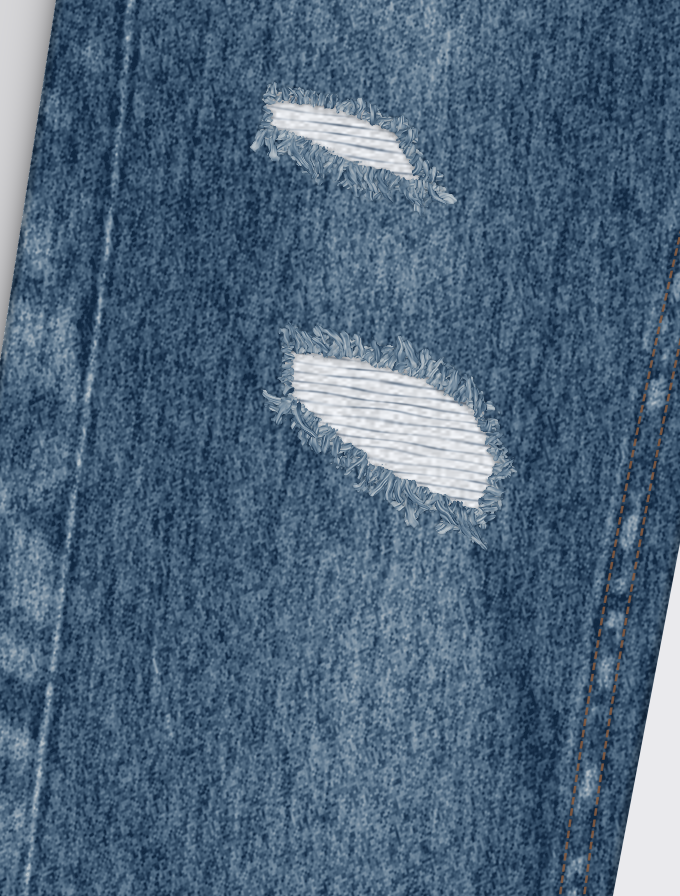
Reproduce this texture procedurally as a Shadertoy shader.

```glsl
// Faded blue denim trouser leg with two frayed rips, a side seam and orange stitching.

const vec3 INDIGO = vec3(.09, .18, .28);
const vec3 FADED = vec3(.63, .68, .72);
const vec3 THREAD = vec3(.88, .89, .905);
const vec3 GAP = vec3(.54, .59, .65);
const vec3 STITCH = vec3(.54, .36, .24);
const vec3 TABLE = vec3(.90, .90, .91);
const float BASE_TONE = .28;
const float GRAIN = .72;
const float SLANT = .09;
const float THREAD_PITCH = .0108;
const float STITCH_PITCH = .0125;
const float SEAM_WIDTH = .027;
const float TUFT_PITCH = .0058;

// Rip outlines, clockwise: x, y, fray length of the next edge
const vec3 UPPER_RIP[8] = vec3[8](
  vec3(.297, .898, .012), vec3(.341, .893, .010), vec3(.397, .880, .016), vec3(.449, .854, .016),
  vec3(.469, .811, .018), vec3(.490, .783, .025), vec3(.391, .811, .026), vec3(.297, .853, .007));
const vec3 LOWER_RIP[8] = vec3[8](
  vec3(.320, .617, .026), vec3(.404, .607, .028), vec3(.475, .586, .022), vec3(.536, .547, .014),
  vec3(.560, .479, .017), vec3(.536, .418, .034), vec3(.417, .473, .027), vec3(.318, .551, .007));

// Soft fades: centre and radii, then strengths
const vec4 WASH[8] = vec4[8](
  vec4(.45, 1., .13, .12), vec4(.44, .71, .09, .10), vec4(.45, .32, .11, .15), vec4(.38, .10, .13, .15),
  vec4(.22, .75, .10, .25), vec4(.68, .92, .12, .20), vec4(.40, .95, .016, .05), vec4(.62, .40, .06, .20));
const float WASH_GAIN[8] = float[8](.26, .23, .25, .18, -.08, -.07, -.14, -.06);

float hash(vec2 p) {
  vec3 q = fract(p.xyx * .1031);
  q += dot(q, q.yzx + 33.33);
  return fract((q.x + q.y) * q.z);
}

float noise(vec2 p) {
  vec2 i = floor(p), f = fract(p);
  f = f * f * (3. - 2. * f);
  return mix(mix(hash(i), hash(i + vec2(1, 0)), f.x),
             mix(hash(i + vec2(0, 1)), hash(i + 1.), f.x), f.y);
}

float segment(vec2 p, vec2 a, vec2 b) {
  vec2 e = b - a, q = p - a;
  return length(q - e * clamp(dot(q, e) / dot(e, e), 0., 1.));
}

float ridge(float d, float width) { return exp(-d * d / (width * width)); }

vec3 denim(float t) {
  t = clamp(t, -.04, 1.15);
  return mix(INDIGO, FADED, t) + vec3(0, .12, .20) * t * max(1. - t, 0.);
}

float ripDistance(vec2 p, vec3 rip[8]) {
  float d = 1., side = 1.;
  for (int i = 0; i < 8; i++) {
    vec2 a = rip[i].xy, b = rip[(i + 1) % 8].xy, e = b - a, q = p - a;
    d = min(d, segment(p, a, b));
    bvec3 c = bvec3(p.y >= a.y, p.y < b.y, e.x * q.y > e.y * q.x);
    if (all(c) || !any(c)) side = -side;
  }
  return side * d;
}

// White cross threads in the opening, then curled tufts around it
vec3 drawRip(vec3 col, vec2 p, vec3 rip[8], float aa) {
  float d = ripDistance(p, rip);
  if (d > .07) return col;
  float row = (p.y + .13 * p.x + .006 * noise(p * vec2(14, 50))) / THREAD_PITCH;
  float gap = ridge(fract(row) - .5, .13) * (.2 + noise(vec2(p.x * 45., floor(row) * 7.)));
  vec3 white = mix(THREAD, GAP, gap) + .16 * (noise(p * vec2(190, 330)) - .5);
  white *= 1. - .2 * smoothstep(-.012, .002, ripDistance(p + vec2(0, .006), rip));
  col = mix(col, white, smoothstep(aa, -aa, d + .005 * (noise(p * 150.) - .5)));

  for (int i = 0; i < 8; i++) {
    vec2 a = rip[i].xy, e = rip[(i + 1) % 8].xy - a;
    float span = length(e), count = ceil(span / TUFT_PITCH);
    vec2 along = e / span, outward = vec2(-along.y, along.x);
    for (float k = 0.; k < count; k++) {
      vec2 id = vec2(k + 17. * float(i), 100. * rip[0].y);
      float r = hash(id), s = hash(id + 41.3);
      vec2 dir = normalize(outward + along * (r - .4) * 1.7);
      vec2 q = p - a - e * (k + s) / count + outward * .004;
      float len = rip[i].z * (.5 + .55 * s), u = dot(q, dir);
      float v = dot(q, vec2(-dir.y, dir.x)) + (r - .5) * 45. * u * u;
      float tuft = length(vec2(u - clamp(u, 0., len), v)) - .003 - .10 * len;
      if (tuft > .01) continue;
      tuft += .007 * (noise(p * 260. + id) - .5);
      v += .006 * noise(p * 90. + id);
      float strand = noise(vec2(v * 640., u * 100.) + id * 3.);
      float tone = .3 * r + .95 * strand + .2 * smoothstep(0., -.004, tuft) - .04;
      col *= 1. - .07 * smoothstep(.004, 0., tuft);
      col = mix(col, denim(tone), smoothstep(aa, -aa, tuft));
    }
  }
  return col;
}

void mainImage(out vec4 fragColor, in vec2 fragCoord) {
  vec2 p = fragCoord / iResolution.y;
  float aa = .7 / iResolution.y, y = p.y;
  float leftEdge = p.x + .0925 - .155 * y, rightEdge = .684 + .19 * y - p.x;
  float seam = p.x - (.029 + .10 * y + .077 * y * y - .06 * y * y * y);
  float stitch = p.x - (.625 + .13 * y + .07 * y * y);

  // Broad fading, folds and creases
  float tone = BASE_TONE;
  for (int i = 0; i < 8; i++) {
    vec2 q = (p - WASH[i].xy) / WASH[i].zw;
    tone += WASH_GAIN[i] * exp(-dot(q, q));
  }
  vec2 knee = vec2(.599, .167);
  tone -= .17 * ridge(min(segment(p, vec2(.547, .375), knee), segment(p, knee, vec2(.612, -.02))), .022);
  tone += .20 * ridge(segment(p, vec2(.171, .27), vec2(.192, .175)), .003);
  tone += .13 * ridge(segment(p, vec2(.505, .97), vec2(.468, .87)), .006);

  // Puckered seams
  float pucker = smoothstep(.4, .9, noise(vec2(seam * 26. + 4., y * 25. + seam * 12.)));
  tone += smoothstep(0., -.012, seam) * (.36 * pucker - .07);
  tone += (.2 + .4 * noise(vec2(y * 70.))) * ridge(seam, .0035) - .17 * ridge(abs(seam) - .009, .005);
  float knots = smoothstep(.4, .75, noise(vec2(stitch * 70., y * 58.)));
  tone += ridge(stitch - .5 * SEAM_WIDTH, .010) * (.5 * knots - .08);
  float row = min(abs(stitch), abs(stitch - SEAM_WIDTH));
  tone += .20 * ridge(stitch + .012, .004) - .2 * ridge(row, .005);
  tone -= .07 * smoothstep(.03, .05, stitch);

  // Warp streaks and twill speckle
  float warp = p.x - SLANT * y;
  float grain = .45 * noise(vec2(warp * 270., y * 45.)) + .2 * noise(vec2(warp * 150., y * 12.))
    + .75 * noise(vec2(warp * 350. + y * 130., y * 300. - warp * 150.)) - .7;
  vec3 col = denim(tone + GRAIN * grain * (.7 + tone));

  // Dashed orange stitching
  float dash = abs(fract(y / STITCH_PITCH) - .5) * STITCH_PITCH;
  col = mix(col, STITCH, .85 * smoothstep(aa, -aa, row - .0014) * smoothstep(aa, -aa, dash - .0042));
  col = drawRip(col, p, UPPER_RIP, aa);
  col = drawRip(col, p, LOWER_RIP, aa);

  // Table on both sides, with a soft shadow on the left
  float edge = min(leftEdge, rightEdge);
  col *= .78 + .22 * smoothstep(0., .012, edge);
  vec3 table = TABLE * (leftEdge < 0. ? .94 - .30 * exp(leftEdge / .016) : 1.02);
  fragColor = vec4(mix(table, col, smoothstep(-aa, aa, edge)), 1);
}
```
